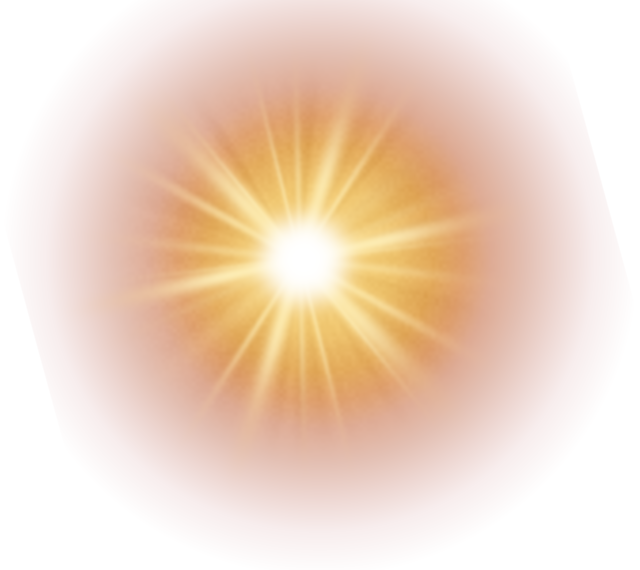
Reproduce this background procedurally as a WebGL 2 fragment shader.

```glsl
#version 300 es
precision highp float;
// A white-hot star burst inside a round halo that fades from gold through
// orange and dusty pink to white. The halo is a radial colour ramp clipped by
// two slanted edges; the rays are soft lines through a common centre.
uniform vec2 u_resolution;
out vec4 fragColor;

const vec3 WHITE = vec3(1.0);
const vec3 CREAM = vec3(1.0, 0.96, 0.78);
const vec3 PEACH = vec3(0.93, 0.77, 0.58);
const vec3 GLOW_YELLOW = vec3(0.98, 0.86, 0.52);

// Colour ramp of the halo: rgb and radius in canvas heights
const int STOP_COUNT = 9;
const vec4 HALO_STOPS[STOP_COUNT] = vec4[](
    vec4(0.95, 0.80, 0.46, 0.00),
    vec4(0.92, 0.74, 0.40, 0.13),
    vec4(0.88, 0.65, 0.34, 0.20),
    vec4(0.87, 0.62, 0.42, 0.25),
    vec4(0.87, 0.67, 0.58, 0.30),
    vec4(0.89, 0.75, 0.70, 0.36),
    vec4(0.93, 0.84, 0.82, 0.42),
    vec4(0.97, 0.93, 0.93, 0.48),
    vec4(1.00, 1.00, 1.00, 0.56));

// Each ray runs both ways from the centre: angle in degrees, width, strength
const int RAY_COUNT = 12;
const vec3 RAYS[RAY_COUNT] = vec3[](
    vec3(73.2, 0.012, 0.85), vec3(57.3, 0.005, 0.55),
    vec3(40.0, 0.015, 0.20), vec3(24.0, 0.007, 0.25),
    vec3(12.7, 0.012, 0.95), vec3(6.5, 0.004, 0.25),
    vec3(-6.5, 0.007, 0.38), vec3(-29.3, 0.007, 0.60),
    vec3(-45.3, 0.015, 0.85), vec3(-50.6, 0.004, 0.55),
    vec3(-76.2, 0.004, 0.50), vec3(-88.7, 0.005, 0.45));

float hash(vec2 p) {
    vec3 q = fract(p.xyx * 0.1031);
    q += dot(q, q.yzx + 33.33);
    return fract((q.x + q.y) * q.z);
}

float valueNoise(vec2 p) {
    vec2 cell = floor(p);
    vec2 f = smoothstep(0.0, 1.0, fract(p));
    return mix(mix(hash(cell), hash(cell + vec2(1, 0)), f.x),
               mix(hash(cell + vec2(0, 1)), hash(cell + vec2(1, 1)), f.x), f.y);
}

// Smooth noise around the circle that closes on itself
float angularNoise(vec2 p, float count) {
    float turn = (atan(p.y, p.x) / 6.28319 + 0.5) * count;
    float cell = floor(turn);
    float here = hash(vec2(mod(cell, count), 7.0));
    float next = hash(vec2(mod(cell + 1.0, count), 7.0));
    return mix(here, next, smoothstep(0.0, 1.0, fract(turn)));
}

vec3 haloColor(float radius) {
    vec3 color = HALO_STOPS[0].rgb;
    for (int i = 1; i < STOP_COUNT; i++) {
        float blend = clamp((radius - HALO_STOPS[i - 1].a)
            / (HALO_STOPS[i].a - HALO_STOPS[i - 1].a), 0.0, 1.0);
        color = mix(color, HALO_STOPS[i].rgb, blend);
    }
    return color;
}

// Coverage of one soft ray that widens and fades with distance
float rayAmount(vec2 p, vec3 ray) {
    float angle = radians(ray.x);
    vec2 direction = vec2(cos(angle), sin(angle));
    float along = abs(dot(p, direction));
    float across = dot(p, vec2(-direction.y, direction.x));
    float width = ray.y * (0.7 + 1.1 * along);
    float profile = exp(-0.5 * across * across / (width * width));
    float reach = 0.39 + 0.06 * ray.z;
    return ray.z * profile * (1.0 - smoothstep(0.08, reach, along));
}

// One inside the band between two parallel slanted edges
float slantedBand(vec2 p, vec2 normal, float halfWidth, float softness) {
    return 1.0 - smoothstep(-softness, softness, abs(dot(p, normal)) - halfWidth);
}

void main() {
    vec2 p = gl_FragCoord.xy / u_resolution.y;
    float centerX = 0.5 * u_resolution.x / u_resolution.y;
    vec2 fromHalo = p - vec2(centerX, 0.547);
    vec2 fromRays = p - vec2(centerX - 0.035, 0.545);
    vec2 fromCore = p - vec2(centerX - 0.028, 0.544);
    float coreRadius = length(fromCore);

    // Halo with faint streaks and mottling
    vec3 color = haloColor(length(fromHalo));
    float streakZone = smoothstep(0.04, 0.12, coreRadius)
        * (1.0 - smoothstep(0.20, 0.38, coreRadius));
    float streak = angularNoise(fromRays, 88.0) - 0.5;
    float mottle = valueNoise(p * 150.0) - 0.5;
    color += streakZone * (0.05 * streak + 0.025 * mottle) * vec3(0.7, 1.0, 1.1);

    // Rays joined by their uncovered remainder
    float uncovered = 1.0;
    for (int i = 0; i < RAY_COUNT; i++) {
        uncovered *= 1.0 - rayAmount(fromRays, RAYS[i]);
    }
    vec3 rayColor = mix(CREAM, PEACH, smoothstep(0.12, 0.38, length(fromRays)));
    color = mix(color, rayColor, 1.0 - uncovered);

    // Yellow glow and white core
    color = mix(color, GLOW_YELLOW, 0.65 * exp(-pow(coreRadius / 0.12, 2.0)));
    color = mix(color, WHITE, exp(-pow(coreRadius / 0.079, 4.0)));

    // Slanted clipping edges
    float inside = slantedBand(fromHalo + vec2(0.0, 0.015), vec2(0.965, 0.263),
        0.5155, 1.0 / u_resolution.y);
    fragColor = vec4(mix(WHITE, clamp(color, 0.0, 1.0), inside), 1.0);
}
```
